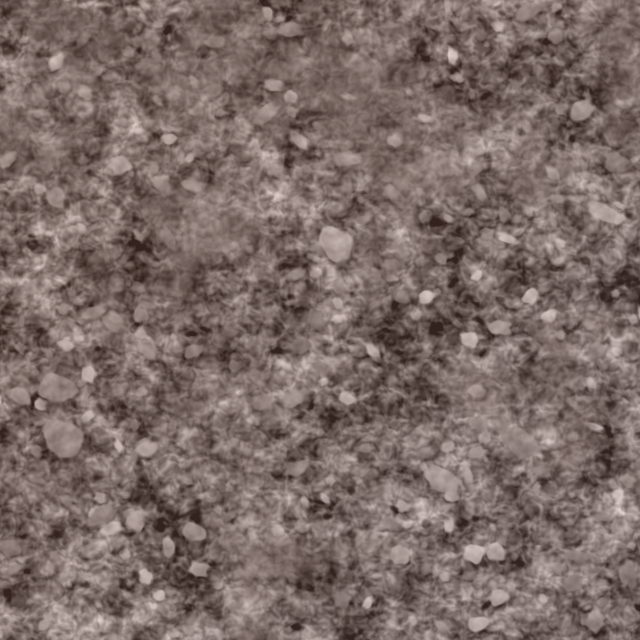
A three.js fragment shader for this texture:

```glsl
varying vec2 vUv;

const vec3 WARM_OFFSET = vec3(0.0, 0.066, 0.088);
const vec3 COOL_OFFSET = vec3(0.0, 0.063, 0.076);
const float SOIL_TONE = 0.485;
const float EDGE_SOFTNESS = 0.003;

// Hashes and gradient noise
vec2 hash2(vec2 p) {
  vec3 q = fract(vec3(p.xyx) * vec3(0.1031, 0.1030, 0.0973));
  q += dot(q, q.yzx + 33.33);
  return fract((q.xx + q.yz) * q.zy);
}

vec2 gradientAt(vec2 cell) {
  float angle = 6.2832 * hash2(cell).x;
  return vec2(cos(angle), sin(angle));
}

float gradientNoise(vec2 p) {
  vec2 i = floor(p);
  vec2 f = p - i;
  vec2 u = f * f * f * (f * (f * 6.0 - 15.0) + 10.0);
  vec2 e = vec2(1.0, 0.0);
  float bottom = mix(dot(gradientAt(i), f), dot(gradientAt(i + e), f - e), u.x);
  float top = mix(dot(gradientAt(i + e.yx), f - e.yx),
                  dot(gradientAt(i + 1.0), f - 1.0), u.x);
  return mix(bottom, top, u.y);
}

vec2 rotate(vec2 p, float angle) {
  float c = cos(angle);
  float s = sin(angle);
  return vec2(c * p.x + s * p.y, c * p.y - s * p.x);
}

// Soft light and dark areas from broad patches down to clumps
float clumps(vec2 uv) {
  vec2 p = rotate(uv, 0.5);
  return 0.13 * gradientNoise(p * 5.0 + 41.0)
       + 0.15 * gradientNoise(p * 11.0 + 67.0)
       + 0.19 * gradientNoise(p * 24.0 + 23.0);
}

// Fine sandy grit, warped so that the specks become angular
float grit(vec2 uv) {
  vec2 warp = vec2(gradientNoise(uv * 34.0), gradientNoise(uv * 34.0 + 71.0));
  vec2 p = uv + 0.008 * warp;
  return 0.19 * gradientNoise(p * vec2(40.0, 48.0) + 11.0)
       + 0.21 * gradientNoise(p * vec2(74.0, 88.0) + 37.0)
       + 0.12 * gradientNoise(p * 150.0 + 53.0);
}

// Signed distance to a lumpy, tilted pebble
float pebbleDistance(vec2 p, float radius, float aspect, float angle, vec2 seed) {
  vec2 q = rotate(p, angle);
  q.y /= aspect;
  float lump = gradientNoise(q * 1.1 / radius + seed * 50.0);
  return (length(q) - radius * (1.0 + 0.4 * lump)) * aspect;
}

// Lays one scattered layer of pebbles over the tone below
float addPebbles(float tone, vec2 uv, float cells, float density,
                 vec2 toneRange, float strength) {
  vec2 p = uv * cells;
  vec2 home = floor(p);
  float edge = EDGE_SOFTNESS * cells;
  for (int y = -1; y <= 1; y++) {
    for (int x = -1; x <= 1; x++) {
      vec2 cell = home + vec2(float(x), float(y));
      vec2 place = hash2(cell + cells);
      vec2 form = hash2(cell + cells + 131.0);
      vec2 look = hash2(cell + cells + 277.0);
      if (look.x > density) continue;
      vec2 rel = p - cell - 0.2 - 0.6 * place;
      float radius = mix(0.22, 0.46, form.x);
      float aspect = mix(0.45, 0.95, form.y);
      float angle = 2.4 * (fract(form.x * 17.0) - 0.65);
      float d = pebbleDistance(rel, radius, aspect, angle, place);
      float body = 1.0 - smoothstep(-edge, edge, d);
      float below = smoothstep(0.3, -0.8, rel.y / radius);
      float shadow = below * (1.0 - smoothstep(0.0, 0.25, d));
      float face = mix(toneRange.x, toneRange.y, look.y);
      face += 0.04 * rel.y / radius + 0.14 * gradientNoise(uv * 50.0 + place * 9.0);
      tone -= 0.12 * shadow * strength;
      tone = mix(tone, face, body * strength);
    }
  }
  return tone;
}

void main() {
  // Smooth muddy patches with ragged borders, more of them towards the top
  vec2 slanted = rotate(vUv, -0.6);
  float patches = gradientNoise(slanted * 4.5 + 3.0)
                + 0.6 * gradientNoise(slanted * 10.0 + 19.0)
                + 0.5 * gradientNoise(slanted * 27.0 + 31.0);
  float mud = smoothstep(-0.1, 0.65, patches + 0.55 * (vUv.y - 0.5));
  float exposed = 1.0 - 0.7 * mud;

  // Soil, grit and dark hollows
  float broad = clumps(vUv) * mix(1.3, 0.8, mud);
  float tone = SOIL_TONE + broad + grit(vUv) * mix(1.1, 0.5, mud);
  float hollow = gradientNoise(vUv * 30.0 + 83.0) + 0.4 * gradientNoise(vUv * 70.0);
  float pits = smoothstep(0.28, 0.6, hollow);

  // Pebbles from coarse sand up to stones
  tone = addPebbles(tone, vUv, 76.0, 0.45, vec2(0.32, 0.72) + broad, 0.5 * exposed);
  tone = addPebbles(tone, vUv, 43.0, 0.30, vec2(0.40, 0.78) + broad, 0.7 * exposed);
  tone -= 0.2 * pits * exposed;
  tone = addPebbles(tone, vUv, 25.0, 0.20, vec2(0.54, 0.82), mix(0.9, 0.5, mud));
  tone = addPebbles(tone, vUv, 14.0, 0.11, vec2(0.58, 0.76), mix(0.85, 0.5, mud));
  tone += 0.05 * gradientNoise(vUv * 110.0 + 7.0);

  // Warm mud against slightly cooler gravel at the lower right
  float cool = smoothstep(0.0, 1.2, vUv.x - vUv.y + 0.5) * (1.0 - mud);
  vec3 color = clamp(tone, 0.2, 0.88) - mix(WARM_OFFSET, COOL_OFFSET, cool);
  gl_FragColor = vec4(color, 1.0);
}
```
